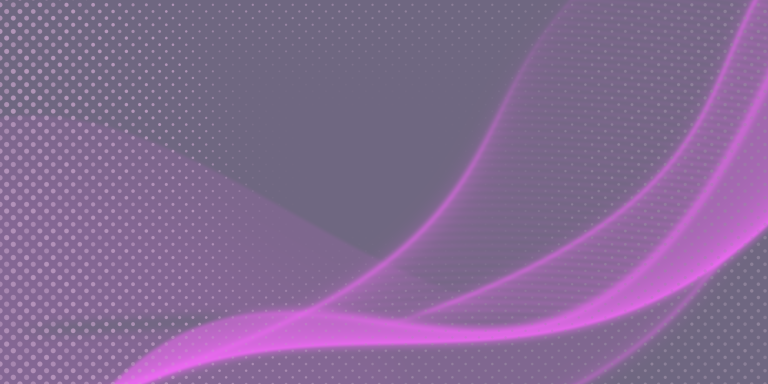
This background is drawn by a WebGL 1 fragment shader. Its source:

```glsl
precision highp float;
uniform vec2 u_resolution;

const vec3 SLATE = vec3(0.437, 0.405, 0.505);
const vec3 MAGENTA = vec3(0.95, 0.41, 0.97);
const vec3 PALE_PINK = vec3(0.78, 0.64, 0.79);
const vec3 PALE_GREY = vec3(0.59, 0.54, 0.63);

float hash(vec2 cell) {
  vec3 q = fract(cell.xyx * vec3(0.1031, 0.1030, 0.0973));
  q += dot(q, q.yzx + 33.33);
  return fract((q.x + q.y) * q.z);
}

// Cubic through four evenly spaced knots between first and last.
float cubic(float x, float first, float last, vec4 knots) {
  float u = 3.0 * (x - first) / (last - first);
  vec3 d = knots.yzw - knots.xyz;
  vec2 dd = d.yz - d.xy;
  return knots.x + u * (d.x + (u - 1.0) * 0.5
    * (dd.x + (u - 2.0) / 3.0 * (dd.y - dd.x)));
}

// Approximate signed distance, positive where q.y exceeds the curve.
float curveDistance(vec2 q, float first, float last, vec4 knots) {
  float height = cubic(q.x, first, last, knots);
  float slope = (cubic(q.x + 0.002, first, last, knots) - height) / 0.002;
  return (q.y - height) / sqrt(1.0 + slope * slope);
}

float glow(float d, float width) {
  return exp(-d * d / (width * width));
}

float inside(float d, float softness) {
  return smoothstep(-softness, softness, d);
}

float layer(float under, float over) {
  return 1.0 - (1.0 - under) * (1.0 - clamp(over, 0.0, 1.0));
}

// Staggered lattice of dots, each with a slightly different strength.
float dots(vec2 p, float pitch, float radius, float pixel) {
  vec2 q = vec2(p.x + p.y, p.y - p.x) * 0.7071 / pitch;
  float d = length(fract(q) - 0.5) * pitch;
  float strength = 0.7 + 0.3 * hash(floor(q));
  return strength * (1.0 - smoothstep(radius - pixel * 0.7, radius + pixel * 0.7, d));
}

void main() {
  vec2 p = gl_FragCoord.xy / u_resolution * vec2(2.0, 1.0);
  float pixel = 1.0 / u_resolution.y;

  // Boundaries of the veils and ribbons
  float hill = curveDistance(p, 0.0, 1.406, vec4(0.693, 0.599, 0.349, 0.195));
  float sweep = curveDistance(p.yx, 0.16, 1.0, vec4(0.742, 1.135, 1.307, 1.484));
  float arc = curveDistance(p.yx, 0.16, 1.0, vec4(1.03, 1.602, 1.839, 1.966));
  float upper = curveDistance(p, 0.703, 2.0, vec4(0.1875, 0.146, 0.224, 0.792));
  float lower = curveDistance(p, 0.339, 2.0, vec4(-0.016, 0.1, 0.135, 0.414));
  float tail = curveDistance(p.yx, 0.0, 0.5, vec4(1.51, 1.74, 1.887, 2.03));

  // Left veil with a dark slit, and the sheet under the ribbon
  float veil = inside(-hill, 0.008) * (1.0 - smoothstep(0.95, 1.4, p.x));
  veil *= 0.11 + 0.05 * smoothstep(0.0, 0.3, -hill);
  float slit = glow(p.y - 0.135 - 0.055 * p.x, 0.022);
  slit *= smoothstep(0.0, 0.2, p.x) * (1.0 - smoothstep(0.5, 0.72, p.x));
  veil *= 1.0 - 0.85 * slit;
  float underSheet = 0.13 * inside(-lower, 0.006) * inside(-tail, 0.006);
  float ink = max(veil, underSheet);

  // Fine threads on the sheets right of the sweep
  float above = inside(upper, 0.006);
  float threads = 0.5 + 0.5 * sin(300.0 * (p.y - 0.3 * p.x + 0.12 * p.x * p.x));
  float low = 1.0 - smoothstep(0.35, 0.95, p.y);
  float sheet = 0.04 + 0.04 * threads + (0.05 + 0.2 * low) * exp(-abs(sweep) / 0.05);
  ink = layer(ink, sheet * inside(sweep, 0.006) * above);
  float arcSheet = 0.06 + 0.04 * threads + 0.15 * exp(-abs(arc) / 0.05)
    + 0.16 * exp(-abs(upper) / 0.09);
  float arcFade = smoothstep(0.13, 0.22, p.y);
  ink = layer(ink, arcSheet * inside(arc, 0.006) * above * arcFade);

  // Bright ribbon
  float body = inside(-upper, 0.008) * inside(lower, 0.006);
  ink = layer(ink, body * (0.36 + 0.5 * exp(-abs(lower) / 0.06)));
  ink = layer(ink, 0.5 * glow(upper, 0.014) * smoothstep(0.4, 1.1, p.x));
  ink = layer(ink, 0.35 * glow(lower, 0.012));

  // Glowing edge lines
  float sweepLight = mix(0.5, 0.05, smoothstep(0.4, 1.0, p.y));
  ink = layer(ink, sweepLight * (0.75 * glow(sweep, 0.009) + 0.25 * glow(sweep, 0.03)));
  ink = layer(ink, arcFade * (0.36 * glow(arc, 0.008) + 0.12 * glow(arc, 0.025)));
  float tailFade = 1.0 - smoothstep(0.3, 0.42, p.y);
  ink = layer(ink, tailFade * (0.25 * glow(tail, 0.009) + 0.1 * glow(tail, 0.03)));

  vec3 color = mix(SLATE, MAGENTA, ink);

  // Halftone dots grow toward the sides and vanish near the centre
  float left = 1.0 - smoothstep(0.0, 0.95, p.x + 0.15 * p.y);
  float right = smoothstep(1.0, 2.0, p.x);
  float bottom = 0.3 * (1.0 - smoothstep(0.15, 0.45, p.y));
  float top = 0.25 * smoothstep(0.65, 1.0, p.y);
  float size = max(max(left, 0.55 * right), max(bottom, top));
  float dot = dots(p, 0.0245, mix(0.0015, 0.0068, size), pixel);
  vec3 dotColor = mix(PALE_PINK, PALE_GREY, smoothstep(0.4, 1.4, p.x));
  float dotLight = dot * smoothstep(0.0, 0.35, size) * (1.0 - 0.7 * ink);
  color = mix(color, dotColor, 0.8 * dotLight);

  gl_FragColor = vec4(color, 1.0);
}
```
